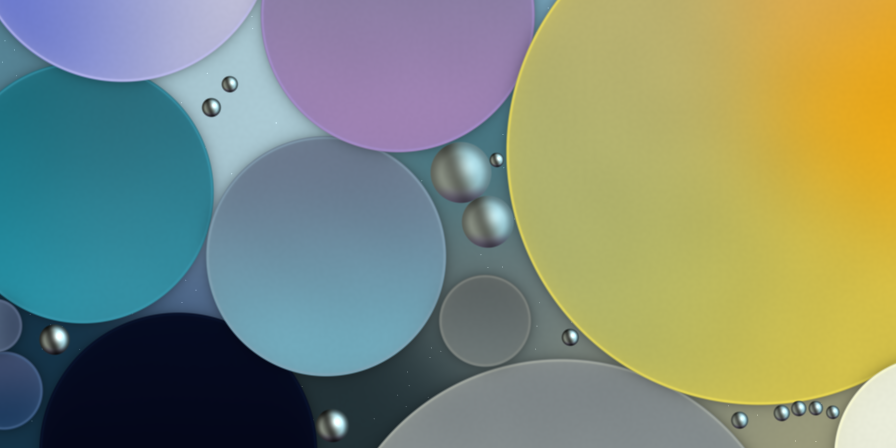
This background is drawn by a Shadertoy shader. Its source:

```glsl
// Macro view of oil drops floating on water: large soft discs over a blurred
// backdrop. Colours are blended from weighted gaussian spots; each disc is a
// distance function with a gradient, a thin rim and a faint contact shadow.

float hash(vec2 p) {
    return fract(sin(dot(p, vec2(127.1, 311.7))) * 43758.5);
}

vec2 gradientAt(vec2 cell) {
    float a = 6.2832 * hash(cell);
    return vec2(cos(a), sin(a));
}

float gradientNoise(vec2 p) {
    vec2 i = floor(p), f = fract(p), e = vec2(0.0, 1.0);
    vec2 u = f * f * f * (f * (f * 6.0 - 15.0) + 10.0);
    float low = mix(dot(gradientAt(i), f), dot(gradientAt(i + e.yx), f - e.yx), u.x);
    float high = mix(dot(gradientAt(i + e.xy), f - e.xy), dot(gradientAt(i + e.yy), f - e.yy), u.x);
    return mix(low, high, u.y);
}

// Colour in rgb, blending weight in a.
vec4 spot(vec2 p, vec2 centre, float width, vec3 colour) {
    vec2 q = (p - centre) / width;
    return vec4(colour, 1.0) * (exp(-dot(q, q)) + 1e-5);
}

float cover(float d) {
    float soft = 0.75 / iResolution.y + 0.0012;
    return 1.0 - smoothstep(-soft, soft, d);
}

// disc = centre and radius; fill is shaded by the caller.
vec3 drop(vec3 under, vec2 p, vec3 disc, vec3 fill, vec3 rim) {
    float d = length(p - disc.xy) - disc.z;
    under *= 1.0 - 0.22 * exp(-max(d, 0.0) / 0.012);
    fill = mix(fill, rim, 0.35 * exp(min(d, 0.0) / 0.022));
    fill = mix(fill, rim * 1.15, 0.55 * exp(-pow((d + 0.004) / 0.003, 2.0)));
    return mix(under, fill, cover(d));
}

vec3 ramp(vec2 p, vec3 disc, vec2 axis, vec3 low, vec3 high) {
    return mix(low, high, smoothstep(-1.0, 1.0, dot(p - disc.xy, axis) / disc.z));
}

// Small lens: beige, dark and cyan bands, violet base and a highlight.
vec3 bead(vec3 under, vec2 p, vec3 disc, float contrast) {
    vec2 q = (p - disc.xy) / disc.z;
    float across = q.x + 0.35 * q.y;
    vec3 c = mix(vec3(0.55, 0.58, 0.53), vec3(0.58, 0.76, 0.80), smoothstep(-0.3, 0.6, across));
    c = mix(c, vec3(0.50, 0.44, 0.62), 0.7 * smoothstep(-0.35, -1.0, q.y));
    c *= 1.0 - (0.25 + 0.45 * contrast) * exp(-pow((across + 0.2) / 0.35, 2.0));
    c *= 1.0 - (0.25 + 0.5 * contrast) * smoothstep(0.6, 1.0, length(q));
    c += (0.1 + 0.5 * contrast) * exp(-dot(q - vec2(0.25, 0.2), q - vec2(0.25, 0.2)) * 7.0);
    return mix(under, c, cover((length(q) - 1.0) * disc.z));
}

vec3 backdrop(vec2 p) {
    vec4 s = spot(p, vec2(0.50, 0.74), 0.26, vec3(0.67, 0.79, 0.83));
    s += spot(p, vec2(0.02, 0.88), 0.22, vec3(0.33, 0.51, 0.58));
    s += spot(p, vec2(1.22, 0.97), 0.20, vec3(0.48, 0.65, 0.74));
    s += spot(p, vec2(1.10, 0.68), 0.20, vec3(0.25, 0.45, 0.50));
    s += spot(p, vec2(1.13, 0.38), 0.22, vec3(0.42, 0.48, 0.48));
    s += spot(p, vec2(0.80, 0.10), 0.24, vec3(0.13, 0.19, 0.21));
    s += spot(p, vec2(0.43, 0.34), 0.14, vec3(0.32, 0.42, 0.57));
    s += spot(p, vec2(0.16, 0.22), 0.20, vec3(0.08, 0.20, 0.28));
    s += spot(p, vec2(1.45, 0.17), 0.22, vec3(0.50, 0.53, 0.49));
    s += spot(p, vec2(1.80, 0.03), 0.24, vec3(0.60, 0.60, 0.48));
    return s.rgb / s.a;
}

vec3 amber(vec2 p) {
    vec4 s = spot(p, vec2(1.22, 0.62), 0.30, vec3(0.67, 0.69, 0.43));
    s += spot(p, vec2(1.45, 0.90), 0.32, vec3(0.73, 0.69, 0.44));
    s += spot(p, vec2(1.58, 0.40), 0.28, vec3(0.70, 0.71, 0.39));
    s += spot(p, vec2(1.95, 0.76), 0.27, vec3(0.93, 0.65, 0.06));
    s += spot(p, vec2(1.82, 1.05), 0.18, vec3(0.86, 0.66, 0.33));
    s += spot(p, vec2(1.85, 0.27), 0.28, vec3(0.84, 0.76, 0.28));
    return s.rgb / s.a;
}

void mainImage(out vec4 fragColor, in vec2 fragCoord) {
    vec2 p = fragCoord / iResolution.y;
    vec2 up = vec2(0.0, 1.0), right = vec2(1.0, 0.0);
    vec3 col = backdrop(p);

    // Dust specks in the water
    vec2 cell = floor(p * 38.0), local = fract(p * 38.0) - 0.5;
    vec2 shift = 0.6 * vec2(hash(cell + 3.0), hash(cell + 8.0)) - 0.3;
    float speck = step(0.82, hash(cell)) * smoothstep(0.09, 0.03, length(local - shift));
    col += 0.13 * speck;

    // Large drops, back to front
    vec3 ink = vec3(0.398, -0.008, 0.310), ash = vec3(1.253, -0.323, 0.522);
    vec3 teal = vec3(0.185, 0.570, 0.292), lilac = vec3(0.273, 1.156, 0.339);
    vec3 steel = vec3(0.728, 0.428, 0.268), violet = vec3(0.888, 0.966, 0.306);
    vec3 pebble = vec3(1.083, 0.284, 0.103), gold = vec3(1.695, 0.661, 0.565);
    vec3 pearl = vec3(2.083, -0.016, 0.221);
    col = drop(col, p, ink, ramp(p, ink, up, vec3(0.01, 0.01, 0.07), vec3(0.02, 0.04, 0.12)), vec3(0.03, 0.07, 0.16));
    col = drop(col, p, ash, ramp(p, ash, up, vec3(0.72, 0.76, 0.73), vec3(0.49, 0.52, 0.53)), vec3(0.60, 0.62, 0.58));
    vec3 tealFill = ramp(p, teal, up, vec3(0.20, 0.56, 0.64), vec3(0.16, 0.42, 0.48));
    col = drop(col, p, teal, tealFill - 0.07 * right.xyy * smoothstep(0.3, -0.1, p.x), vec3(0.20, 0.52, 0.60));
    col = drop(col, p, lilac, ramp(p, lilac, right, vec3(0.40, 0.46, 0.80), vec3(0.76, 0.76, 0.85)), vec3(0.66, 0.66, 0.84));
    col = drop(col, p, steel, ramp(p, steel, up, vec3(0.44, 0.67, 0.74), vec3(0.41, 0.46, 0.54)), vec3(0.46, 0.56, 0.62));
    col = drop(col, p, violet, ramp(p, violet, up, vec3(0.62, 0.51, 0.70), vec3(0.49, 0.48, 0.60)), vec3(0.57, 0.50, 0.72));
    col = drop(col, p, pebble, ramp(p, pebble, up, vec3(0.42, 0.46, 0.46), vec3(0.35, 0.38, 0.38)), vec3(0.45, 0.47, 0.45));
    col = drop(col, p, gold, amber(p), vec3(0.84, 0.78, 0.30));
    col = drop(col, p, pearl, vec3(0.91, 0.92, 0.85), vec3(0.88, 0.88, 0.72));

    // Dim drops at the left edge
    vec3 slate = vec3(0.008, 0.128, 0.088), dusk = vec3(-0.010, 0.273, 0.060);
    col = drop(col, p, slate, ramp(p, slate, up, vec3(0.10, 0.22, 0.36), vec3(0.24, 0.29, 0.42)), vec3(0.25, 0.36, 0.50));
    col = drop(col, p, dusk, ramp(p, dusk, right, vec3(0.38, 0.46, 0.56), vec3(0.22, 0.28, 0.38)), vec3(0.32, 0.38, 0.48));

    // Beads, then a short row of them
    col = bead(col, p, vec3(1.029, 0.615, 0.068), 0.15);
    col = bead(col, p, vec3(1.089, 0.505, 0.058), 0.20);
    col = bead(col, p, vec3(1.109, 0.643, 0.016), 0.7);
    col = bead(col, p, vec3(0.513, 0.812, 0.018), 0.7);
    col = bead(col, p, vec3(0.472, 0.760, 0.021), 0.8);
    col = bead(col, p, vec3(0.122, 0.242, 0.034), 0.9);
    col = bead(col, p, vec3(0.742, 0.050, 0.037), 0.8);
    col = bead(col, p, vec3(1.273, 0.247, 0.019), 0.8);
    col = bead(col, p, vec3(1.651, 0.062, 0.019), 0.6);
    for (float i = 0.0; i < 4.0; i++)
        col = bead(col, p, vec3(1.745 + 0.038 * i, 0.078 + 0.012 * sin(i), 0.018 - 0.001 * i), 0.6);

    // Faint mottling
    col *= 1.0 + 0.02 * gradientNoise(p * 7.0) + 0.012 * gradientNoise(p * 90.0);
    fragColor = vec4(clamp(col, 0.0, 1.0), 1.0);
}
```
